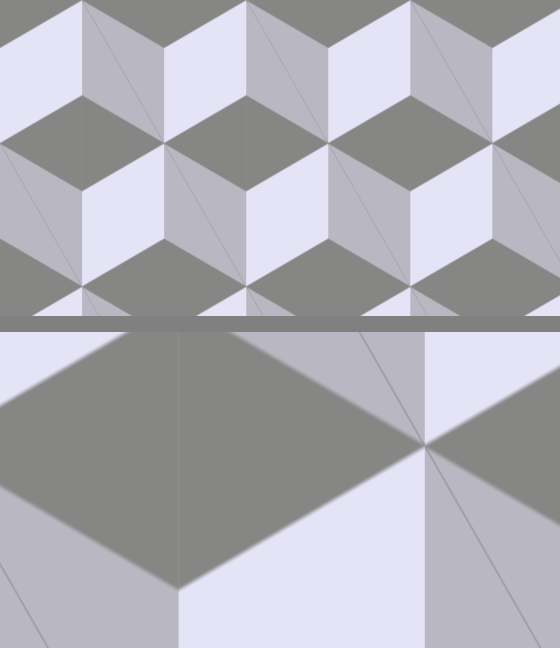
Top, the full canvas; bottom, a detail of the centre.
This pattern is drawn by a Shadertoy shader. Its source:

```glsl
#define HALF_WIDTH 0.2597   // half a cube, in canvas heights
#define ROW_HEIGHT 0.4535   // spacing of cube rows
#define EDGE_BLUR 0.0075    // softness of the slanted edges
#define LINE_WIDTH 0.0022
#define DIAGONAL_STRENGTH 0.75
#define SEAM_STRENGTH 0.3
#define LIGHT_FACE vec3(0.898, 0.894, 0.969)
#define MID_FACE vec3(0.725, 0.722, 0.761)
#define DARK_FACE vec3(0.525, 0.525, 0.522)
#define LINE_COLOR vec3(0.60, 0.60, 0.62)

// Coverage of a thin line at distance d, smoothed over one pixel
float lineMask(float d, float pixel) {
    float width = max(LINE_WIDTH, pixel);
    float coverage = clamp((0.5 * width - d) / pixel + 0.5, 0.0, 1.0);
    return coverage * LINE_WIDTH / width;
}

void mainImage(out vec4 fragColor, in vec2 fragCoord) {
    float pixel = 1.0 / iResolution.y;
    vec2 p = fragCoord * pixel;
    p.y = 1.0 - p.y;

    // Grid of half cubes across and thirds of a row down
    float third = ROW_HEIGHT / 3.0;
    vec2 cell = p / vec2(HALF_WIDTH, third);
    float row = floor(cell.y / 3.0);
    float y = cell.y - 3.0 * row;

    // Offset from the nearest apex; alternate rows shift by half a cube
    float x = mod(cell.x + mod(row, 2.0), 2.0) - 1.0;
    float slope = abs(x);

    // Upright faces: light left of the apex, mid tone to its right
    float edge = sign(x) * min(slope, 1.0 - slope) * HALF_WIDTH;
    vec3 side = mix(LIGHT_FACE, MID_FACE, clamp(edge / pixel + 0.5, 0.0, 1.0));

    // Diagonal crease across each mid face
    float crease = abs(y / 3.0 - x) * ROW_HEIGHT * HALF_WIDTH
                 / length(vec2(HALF_WIDTH, ROW_HEIGHT));
    float creaseMask = lineMask(crease, pixel) * step(0.0, x);
    side = mix(side, LINE_COLOR, DIAGONAL_STRENGTH * creaseMask);

    // Dark rhombi, with a faint upright seam on every other row
    float seam = abs(mod(cell.x, 2.0) - 1.0) * HALF_WIDTH;
    vec3 rhombus = mix(DARK_FACE, LINE_COLOR, SEAM_STRENGTH * lineMask(seam, pixel));

    // Signed distance into the zigzag band of upright faces
    float band = (1.0 - abs(y - 1.0 - slope)) * third * HALF_WIDTH
               / length(vec2(HALF_WIDTH, third));
    float blur = max(EDGE_BLUR, 1.5 * pixel);
    float sideMask = smoothstep(-0.4 * blur, 0.6 * blur, band);

    fragColor = vec4(mix(rhombus, side, sideMask), 1.0);
}
```
